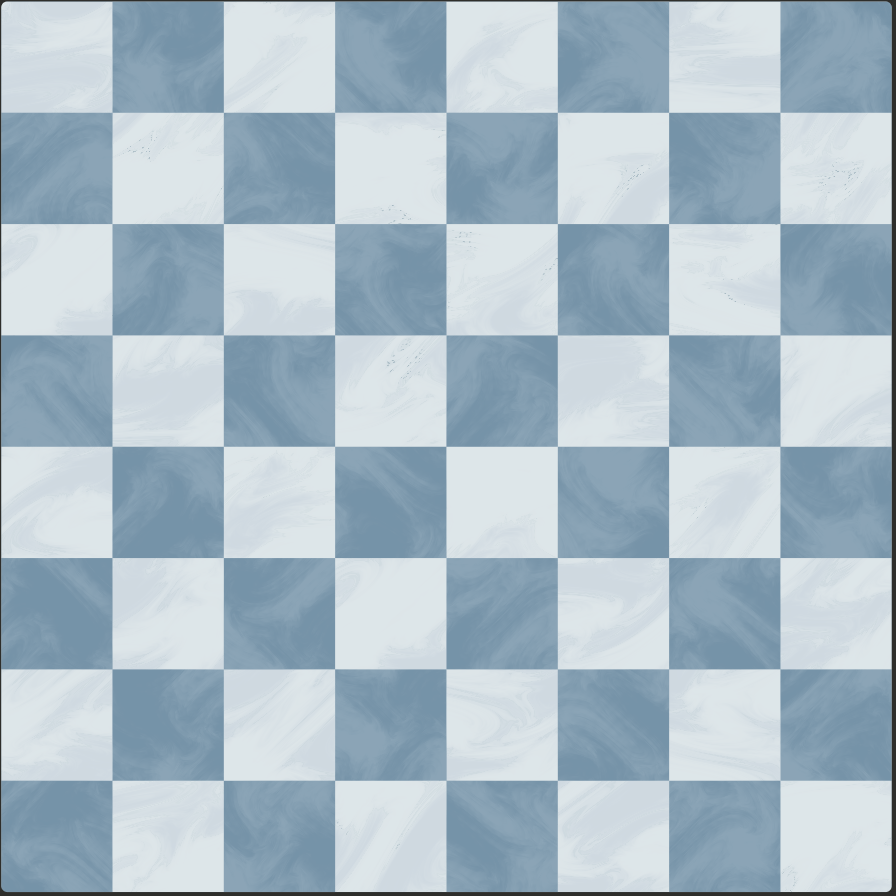
Give the GLSL for this pattern, as a Shadertoy shader.

```glsl
#define TILES 8.0
#define BOARD_MIN vec2(0.0013, 0.0044)
#define BOARD_SIZE 0.994
#define CORNER 0.007
#define BACKDROP vec3(0.18, 0.18, 0.17)
#define DARK_LOW vec3(0.46, 0.575, 0.657)
#define DARK_HIGH vec3(0.545, 0.645, 0.715)
#define LIGHT_LOW vec3(0.81, 0.85, 0.88)
#define LIGHT_HIGH vec3(0.868, 0.9, 0.912)
#define SPECK vec3(0.55, 0.64, 0.69)
#define OCTAVES 6
#define PI 3.14159

vec2 hash2(vec2 p) {
    vec3 q = fract(p.xyx * vec3(0.1031, 0.1030, 0.0973));
    q += dot(q, q.yzx + 33.33);
    return fract((q.xx + q.yz) * q.zy);
}

// Distance to the nearest scattered point
float cellular(vec2 p) {
    vec2 base = floor(p), f = p - base;
    float nearest = 2.0;
    for (int y = -1; y <= 1; y++)
        for (int x = -1; x <= 1; x++) {
            vec2 o = vec2(x, y);
            nearest = min(nearest, length(o + hash2(base + o + 100.0) - f));
        }
    return nearest;
}

// Layered sines, each layer turned and bent by the one before
float marble(vec2 p) {
    float sum = 0.0, amp = 0.5;
    for (int i = 0; i < OCTAVES; i++) {
        p += 0.8 * sin(p.yx * 1.1 + float(i) * 1.7);
        sum += amp * sin(p.x) * sin(p.y);
        p = mat2(1.6, 1.2, -1.2, 1.6) * p + 2.3;
        amp *= 0.58;
    }
    return sum;
}

vec3 darkTile(vec2 p, vec2 seed) {
    float cloud = marble(p * 3.6 + seed * 40.0);
    float mottle = cellular(p * 13.0 + seed * 60.0 + cloud * 2.5);
    float tone = cloud + 0.22 * (0.5 - mottle) + 0.25 * (seed.x - 0.55);
    return mix(DARK_LOW, DARK_HIGH, smoothstep(-0.5, 0.6, tone));
}

vec3 lightTile(vec2 p, vec2 seed) {
    // Veins rise to the right at a slightly different angle in each tile
    float angle = mix(0.15, 0.65, seed.y);
    float c = cos(angle), s = sin(angle);
    vec2 q = mat2(c, -s, s, c) * p;
    float cloud = marble(q * vec2(2.0, 4.2) + seed * 40.0);
    float tone = smoothstep(-0.55, 0.2, cloud + 0.3 * (seed.x - 0.45));
    vec3 col = mix(LIGHT_LOW, LIGHT_HIGH, tone);

    // Faint grey-green streaks along one contour of the cloud
    float vein = 1.0 - smoothstep(0.0, 0.05, abs(cloud + 0.12));
    col -= 0.022 * vein * vec3(1.0, 0.7, 0.7);

    // Broken dark specks on the veins of a few tiles
    float grain = 1.0 - smoothstep(0.15, 0.35, cellular(q * vec2(24.0, 42.0) + seed * 50.0));
    float patchMask = smoothstep(0.3, 0.9, sin(q.x * 5.0 + seed.x * 6.0) * sin(q.y * 6.0 + seed.y * 9.0));
    return mix(col, SPECK, 0.65 * grain * vein * patchMask * step(0.55, seed.x));
}

void mainImage(out vec4 fragColor, in vec2 fragCoord) {
    float scale = min(iResolution.x, iResolution.y);
    float px = 1.0 / scale;
    vec2 board = (fragCoord / scale - BOARD_MIN) / BOARD_SIZE;
    vec2 grid = board * TILES;
    vec2 id = floor(grid);
    vec2 local = grid - id;
    vec2 seed = hash2(id + 7.0);

    // Smooth checker: one on dark tiles, zero on light ones
    vec2 side = clamp(sin(PI * grid) * 2.0 * BOARD_SIZE / (PI * TILES * px), -1.0, 1.0);
    float dark = 0.5 + 0.5 * side.x * side.y;
    vec3 col = mix(lightTile(local, seed), darkTile(local, seed), dark);

    // Rounded board outline over the backdrop
    vec2 d = abs(board - 0.5) - 0.5 + CORNER;
    float outline = (length(max(d, 0.0)) + min(max(d.x, d.y), 0.0) - CORNER) * BOARD_SIZE;
    col = mix(BACKDROP, col, clamp(0.5 - outline / px, 0.0, 1.0));

    fragColor = vec4(col, 1.0);
}
```
